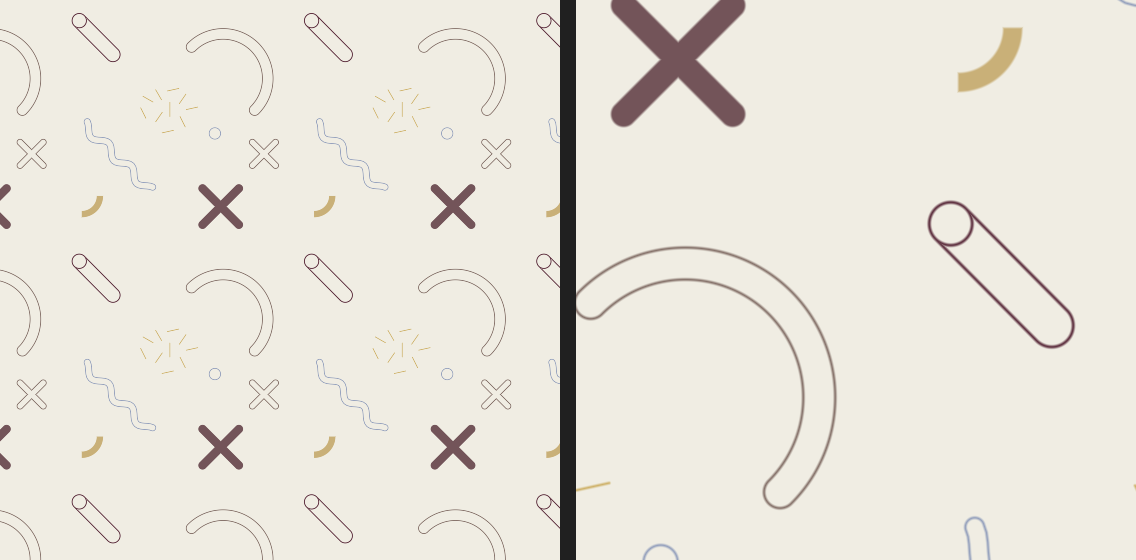
Left, the full canvas; right, a detail of the centre.
Write a three.js fragment shader that draws this pattern.

```glsl
// Sparse geometric confetti on cream: tubes, half rings, crosses, ripples, dashes.
// The plane is folded into one repeating tile, where each motif is a signed
// distance that is either filled or traced as a thin outline.

varying vec2 vUv;

// Lengths are in grid units; the canvas is GRID units wide, y runs downward.
const float GRID = 768.0;
const vec2 TILE = vec2(318.6, 330.0);
const vec2 TILE_CORNER = vec2(90.0, 0.0);  // keeps every motif inside one tile
const float SOFT = 0.75;                   // half width of the edge smoothing

const vec3 CREAM = vec3(0.94, 0.93, 0.89);
const vec3 PLUM = vec3(0.45, 0.33, 0.35);
const vec3 DARK_PLUM = vec3(0.37, 0.19, 0.25);
const vec3 BROWN = vec3(0.51, 0.43, 0.40);
const vec3 BLUE = vec3(0.56, 0.61, 0.73);
const vec3 GOLD = vec3(0.79, 0.69, 0.47);
const vec3 BRIGHT_GOLD = vec3(0.80, 0.68, 0.38);

const float TUBE_LINE = 1.3;
const float BROWN_LINE = 1.1;
const float BLUE_LINE = 1.0;
const float DASH_LINE = 1.0;

const float TUBE_RADIUS = 9.8;
const float DASH_HALF = 7.8;

const int WAVE_STEPS = 40;
const float WAVE_LENGTH = 44.0;
const float WAVE_HEIGHT = 6.2;
const float WAVE_START = 0.06;   // first and last phase, in wavelengths
const float WAVE_END = 2.94;
const float WAVE_RADIUS = 4.3;

const float TAU = 6.2831853;
const float DIAG = 0.70710678;

float segment(vec2 p, vec2 a, vec2 b) {
  vec2 ab = b - a;
  return length(p - a - ab * clamp(dot(p - a, ab) / dot(ab, ab), 0.0, 1.0));
}

float diagonalCross(vec2 p, float arm, float radius) {
  return segment(abs(p), vec2(0.0), vec2(arm)) - radius;
}

// Half ring with round ends, bulging to the upper right
float halfRing(vec2 p, float ringRadius, float radius) {
  vec2 q = vec2(p.x + p.y, p.x - p.y) * DIAG;
  float d = q.y > 0.0 ? abs(length(q) - ringRadius)
                      : length(vec2(abs(q.x) - ringRadius, q.y));
  return d - radius;
}

// Quarter ring with flat ends, in the lower right quadrant
float quarterRing(vec2 p, float inner, float outer) {
  float r = length(p);
  return max(max(inner - r, r - outer), max(-p.x, -p.y));
}

// Cosine ribbon running down the diagonal from its upper left end
vec2 wavePoint(float t) {
  float phase = mix(WAVE_START, WAVE_END, t);
  float along = (phase - WAVE_START) * WAVE_LENGTH;
  float side = WAVE_HEIGHT * (cos(TAU * phase) - cos(TAU * WAVE_START));
  return vec2(along + side, along - side) * DIAG;
}

float waveRibbon(vec2 p) {
  float d = GRID;
  vec2 a = wavePoint(0.0);
  for (int i = 1; i <= WAVE_STEPS; i++) {
    vec2 b = wavePoint(float(i) / float(WAVE_STEPS));
    d = min(d, segment(p, a, b));
    a = b;
  }
  return d - WAVE_RADIUS;
}

float dash(vec2 p, vec2 center, vec2 slope) {
  vec2 reach = normalize(slope) * DASH_HALF;
  return segment(p, center - reach, center + reach);
}

// Burst of short dashes around an upright one
float dashBurst(vec2 p) {
  vec2 flat_ = vec2(15.0, -3.3), steep = vec2(7.0, 14.0), lean = vec2(-9.0, 13.0);
  float d = segment(p, vec2(0.0, -9.5), vec2(0.0, 9.5));
  d = min(d, dash(p, vec2(4.5, -27.0), flat_));
  d = min(d, dash(p, vec2(30.5, -1.5), flat_));
  d = min(d, dash(p, vec2(-3.0, 30.5), flat_));
  d = min(d, dash(p, vec2(-36.5, 5.0), steep));
  d = min(d, dash(p, vec2(17.5, 17.0), steep));
  d = min(d, dash(p, vec2(-15.5, -20.0), vec2(7.0, 12.0)));
  d = min(d, dash(p, vec2(17.5, -14.5), lean));
  d = min(d, dash(p, vec2(-15.0, 10.5), lean));
  return min(d, dash(p, vec2(-30.0, -14.0), vec2(14.0, 8.0)));
}

float fill(float d) { return 1.0 - smoothstep(-SOFT, SOFT, d); }
float outline(float d, float width) { return fill(abs(d) - 0.5 * width); }

void main() {
  vec2 grid = vec2(vUv.x, 1.0 - vUv.y) * GRID;
  vec2 p = mod(grid - TILE_CORNER, TILE) + TILE_CORNER;

  // Tube: capsule with its round mouth at the upper left
  vec2 mouth = vec2(108.7, 28.3), foot = vec2(154.9, 74.8);
  float tube = outline(segment(p, mouth, foot) - TUBE_RADIUS, TUBE_LINE);
  tube = max(tube, outline(length(p - mouth) - TUBE_RADIUS, TUBE_LINE));

  // Outlined motifs
  float brown = outline(halfRing(p - vec2(306.0, 107.7), 61.2, 7.3), BROWN_LINE);
  brown = max(brown, outline(diagonalCross(p - vec2(362.0, 211.0), 15.9, 4.1), BROWN_LINE));
  float blue = outline(waveRibbon(p - vec2(119.7, 167.0)), BLUE_LINE);
  blue = max(blue, outline(length(p - vec2(294.7, 183.0)) - 7.8, BLUE_LINE));

  // Layers
  vec3 color = mix(CREAM, DARK_PLUM, tube);
  color = mix(color, BROWN, brown);
  color = mix(color, BLUE, blue);
  color = mix(color, BRIGHT_GOLD, outline(dashBurst(p - vec2(233.0, 150.0)), DASH_LINE));
  color = mix(color, GOLD, fill(quarterRing(p - vec2(112.1, 268.7), 20.6, 29.3)));
  color = mix(color, PLUM, fill(diagonalCross(p - vec2(302.7, 283.3), 24.9, 5.8)));
  gl_FragColor = vec4(color, 1.0);
}
```
